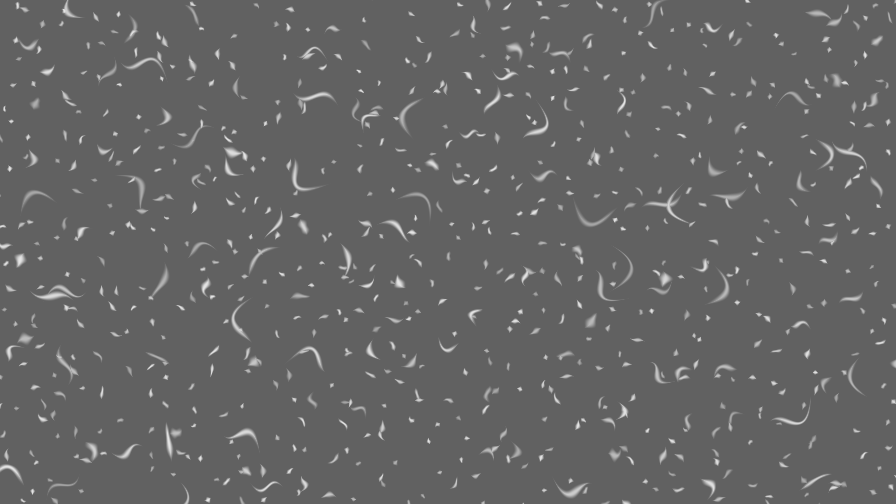
Give the GLSL for this texture, as a WebGL 1 fragment shader.

```glsl
precision highp float;

uniform vec2 u_resolution;

const vec3 GROUND = vec3(0.38);
const vec3 FIBRE = vec3(0.90);

// Lengths are fractions of the canvas height.
const float SPECK_CELL = 0.046;
const float SPECK_SHARE = 0.76;
const vec2 SPECK_LENGTH = vec2(0.007, 0.017);
const vec2 SPECK_WIDTH = vec2(0.0050, 0.0078);
const float SPECK_BEND = 0.45;

const float WORM_CELL = 0.11;
const float WORM_SHARE = 0.76;
const vec2 WORM_LENGTH = vec2(0.018, 0.050);
const vec2 WORM_WIDTH = vec2(0.0060, 0.0105);
const float WORM_BEND = 1.1;

const float CLOT_CELL = 0.24;
const float CLOT_SHARE = 0.65;
const vec2 CLOT_LENGTH = vec2(0.014, 0.024);
const vec2 CLOT_WIDTH = vec2(0.012, 0.017);
const float CLOT_BEND = 0.7;

const float TAU = 6.2831853;

vec4 hash4(vec2 p) {
  vec4 q = fract(vec4(p.xyxy) * vec4(0.1031, 0.1030, 0.0973, 0.1099));
  q += dot(q, q.wzxy + 33.33);
  return fract((q.xxyz + q.yzzw) * q.zywx);
}

// Bent, tapered stroke: 1 on its spine, fading to 0 at its soft rim.
float stroke(vec2 p, float halfLength, float width, float bend, float twist) {
  float s = p.x / halfLength;
  float spine = halfLength * (bend * (s * s - 0.3) + twist * s * (s * s - 0.5));
  float slope = 2.0 * bend * s + twist * (3.0 * s * s - 0.5);
  float dist = abs(p.y - spine) / sqrt(1.0 + slope * slope);
  float knots = 0.85 + 0.25 * sin(s * 4.0 + twist * 20.0);
  float body = 1.0 - s * s - dist / (width * knots);
  return smoothstep(0.0, 0.95, body);
}

// One randomly placed, turned and bent stroke per occupied cell.
float scatter(vec2 p, float cell, float share, vec2 lengths, vec2 widths,
              float maxBend, float seed) {
  vec2 home = floor(p / cell);
  float light = 0.0;
  for (int j = -1; j <= 1; j++) {
    for (int i = -1; i <= 1; i++) {
      vec2 id = home + vec2(float(i), float(j));
      vec4 place = hash4(id + seed);
      vec4 form = hash4(id + seed + 57.3);
      vec2 d = p - (id + place.xy) * cell;
      float angle = place.z * TAU;
      float c = cos(angle);
      float s = sin(angle);
      d = vec2(c * d.x + s * d.y, c * d.y - s * d.x);
      float halfLength = mix(lengths.x, lengths.y, form.x * form.x);
      float width = mix(widths.x, widths.y, form.y);
      float bend = maxBend * (2.0 * form.z - 1.0);
      float twist = maxBend * (2.0 * form.w - 1.0);
      float glow = mix(0.5, 1.0, fract(form.x * 7.0 + form.y * 5.0));
      float mark = stroke(d, halfLength, width, bend, twist) * glow;
      light = max(light, mark * step(place.w, share));
    }
  }
  return light;
}

void main() {
  vec2 p = gl_FragCoord.xy / u_resolution.y;

  float specks = scatter(p, SPECK_CELL, SPECK_SHARE, SPECK_LENGTH,
                         SPECK_WIDTH, SPECK_BEND, 11.0);
  float worms = scatter(p, WORM_CELL, WORM_SHARE, WORM_LENGTH,
                        WORM_WIDTH, WORM_BEND, 137.0);
  float clots = scatter(p, CLOT_CELL, CLOT_SHARE, CLOT_LENGTH,
                        CLOT_WIDTH, CLOT_BEND, 291.0);

  float light = max(specks, max(worms, clots));
  gl_FragColor = vec4(mix(GROUND, FIBRE, light), 1.0);
}
```
